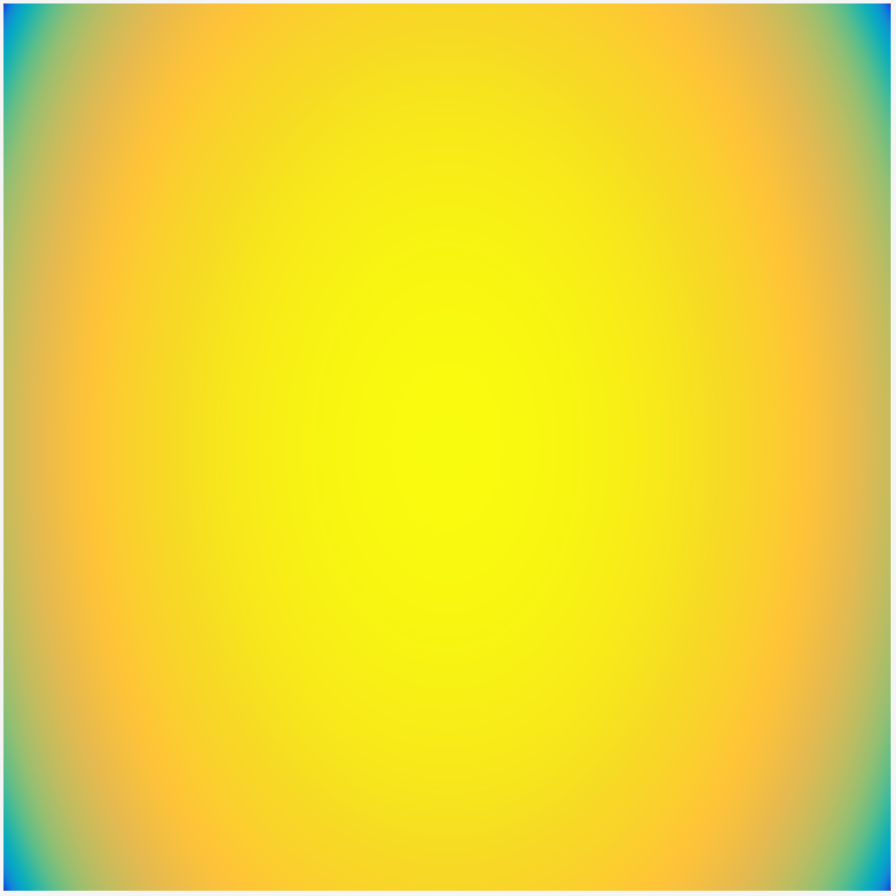
This background is drawn by a WebGL 2 fragment shader. Its source:

```glsl
#version 300 es
precision highp float;

uniform vec2 u_resolution;
out vec4 fragColor;

// Panel bounds inside the pale frame, in canvas units
const vec2 PANEL_MIN = vec2(0.0039, 0.0059);
const vec2 PANEL_MAX = vec2(0.9941, 0.9961);
const vec3 FRAME_COLOR = vec3(0.96);

// Elliptical dome: squared axis weights, rim radius squared, falloff strength
const vec2 AXIS_WEIGHT = vec2(2.25, 1.0);
const float RIM = 3.3;
const float FALLOFF = 0.243;

// Evenly spaced ramp from deep blue to yellow
const int STOPS = 15;
const vec3 RAMP[STOPS] = vec3[STOPS](
    vec3(0.208, 0.166, 0.529),
    vec3(0.183, 0.278, 0.754),
    vec3(0.006, 0.409, 0.883),
    vec3(0.068, 0.481, 0.851),
    vec3(0.064, 0.557, 0.824),
    vec3(0.024, 0.635, 0.798),
    vec3(0.059, 0.684, 0.725),
    vec3(0.199, 0.721, 0.631),
    vec3(0.395, 0.746, 0.524),
    vec3(0.590, 0.748, 0.442),
    vec3(0.753, 0.738, 0.377),
    vec3(0.898, 0.727, 0.314),
    vec3(0.999, 0.765, 0.216),
    vec3(0.966, 0.859, 0.139),
    vec3(0.976, 0.983, 0.054)
);

vec3 rampColor(float level) {
    float position = clamp(level, 0.0, 1.0) * float(STOPS - 1);
    int index = min(int(position), STOPS - 2);
    return mix(RAMP[index], RAMP[index + 1], position - float(index));
}

// Height is 1 at the centre and drops steeply towards the corners
float domeHeight(vec2 p) {
    float ellipse = dot(AXIS_WEIGHT, p * p);
    return 1.0 + FALLOFF * log(max(1.0 - ellipse / RIM, 0.001));
}

// Antialiased coverage of the panel rectangle
float panelMask(vec2 uv) {
    vec2 pixel = 1.0 / u_resolution;
    vec2 inside = min(uv - PANEL_MIN, PANEL_MAX - uv);
    vec2 coverage = clamp(inside / pixel + 0.5, 0.0, 1.0);
    return coverage.x * coverage.y;
}

void main() {
    vec2 uv = gl_FragCoord.xy / u_resolution;

    // Panel coordinates run from -1 to 1 on both axes
    vec2 p = (2.0 * uv - PANEL_MIN - PANEL_MAX) / (PANEL_MAX - PANEL_MIN);

    vec3 color = mix(FRAME_COLOR, rampColor(domeHeight(p)), panelMask(uv));
    fragColor = vec4(color, 1.0);
}
```
